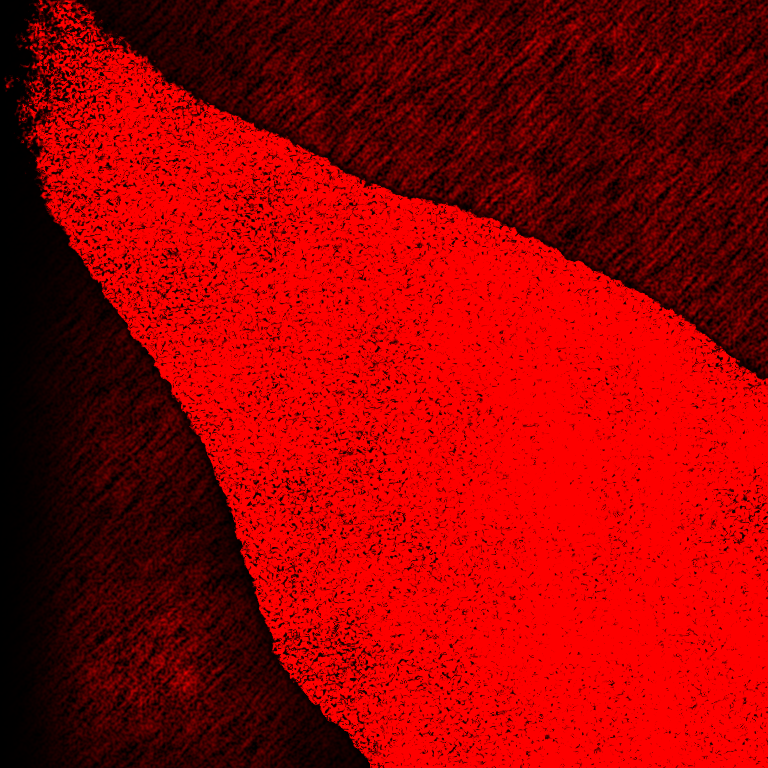
A WebGL 2 fragment shader for this background:

```glsl
#version 300 es
precision highp float;
// A vivid red, rough-edged wedge widening to the lower right over a dark ground.
// Two smooth curves bound the wedge; gradient noise frays its rim, speckles its
// surface and, stretched along a diagonal, brushes streaks into the ground.

uniform vec2 u_resolution;
out vec4 outColor;

const vec3 RED = vec3(0.995, 0.0, 0.0);
const float SPECK_SCALE = 235.0;
const float STREAK_ANGLE = 0.80;
const vec2 STREAK_SCALE = vec2(26.0, 185.0);
const float RIM_ROUGHNESS = 0.008;
const float TIP_FRAY = 0.05;
const float GROUND_LEVEL = 0.03;
const float HAZE_LEVEL = 0.27;

// Evenly spaced heights of the upper rim and offsets of the left rim
const float UPPER_RIM[9] = float[9](1.05, 0.971, 0.874, 0.818, 0.753, 0.72, 0.661, 0.596, 0.505);
const float LEFT_RIM[9] = float[9](0.484, 0.374, 0.326, 0.284, 0.219, 0.132, 0.058, 0.042, 0.066);

vec2 gradientAt(vec2 cell) {
    vec3 h = fract(vec3(cell.xyx) * vec3(0.1031, 0.103, 0.0973));
    h += dot(h, h.yzx + 33.33);
    float angle = 6.2832 * fract((h.x + h.y) * h.z);
    return vec2(cos(angle), sin(angle));
}

float gradientNoise(vec2 p) {
    vec2 i = floor(p), f = fract(p);
    vec2 u = f * f * f * (f * (f * 6.0 - 15.0) + 10.0);
    vec2 e = vec2(1.0, 0.0);
    float a = dot(gradientAt(i), f);
    float b = dot(gradientAt(i + e.xy), f - e.xy);
    float c = dot(gradientAt(i + e.yx), f - e.yx);
    float d = dot(gradientAt(i + e.xx), f - e.xx);
    return 1.4 * mix(mix(a, b, u.x), mix(c, d, u.x), u.y);
}

// Octaves are turned so that their lattices never line up
float fbm(vec2 p) {
    const mat2 TURN = mat2(1.6, 1.2, -1.2, 1.6);
    float sum = 0.0, amp = 0.6;
    for (int i = 0; i < 4; i++) {
        sum += amp * gradientNoise(p);
        p = TURN * p + 17.3;
        amp *= 0.55;
    }
    return sum;
}

// Catmull-Rom curve through nine knots over 0..1
float curve(float knots[9], float t) {
    float s = clamp(t, 0.0, 0.9999) * 8.0;
    int i = int(s);
    float f = fract(s);
    float a = knots[max(i - 1, 0)], b = knots[i];
    float c = knots[i + 1], d = knots[min(i + 2, 8)];
    return b + 0.5 * f * (c - a + f * (2.0 * a - 5.0 * b + 4.0 * c - d
        + f * (3.0 * (b - c) + d - a)));
}

float glow(vec2 p, vec2 center, float radius) {
    vec2 q = (p - center) / radius;
    return exp(-dot(q, q));
}

// Approximate signed depth inside the wedge
float wedgeDepth(vec2 p) {
    float below = 0.86 * (curve(UPPER_RIM, p.x) - p.y);
    float right = 0.88 * (p.x - curve(LEFT_RIM, p.y));
    return min(below, right);
}

// Streaked, hazy dark ground
float groundShade(vec2 p, float depth) {
    float c = cos(STREAK_ANGLE), s = sin(STREAK_ANGLE);
    vec2 q = vec2(c * p.x + s * p.y, c * p.y - s * p.x);
    q.y += 0.004 * gradientNoise(p * 14.0);
    float streak = gradientNoise(q * STREAK_SCALE) + 0.5 * gradientNoise(q * STREAK_SCALE * 0.55);
    float grain = gradientNoise(q * SPECK_SCALE) + 0.5 * gradientNoise(q * SPECK_SCALE * 0.5);
    float level = GROUND_LEVEL + HAZE_LEVEL * smoothstep(0.02, 0.5, p.x) * smoothstep(0.3, 0.6, p.y);
    level += 0.24 * glow(p, vec2(0.19, 0.15), 0.13) + 0.15 * glow(p, vec2(0.17, 0.42), 0.15);
    level += 0.12 * glow(p, vec2(0.28, 0.06), 0.15);
    level *= 1.0 + 0.4 * fbm(p * 7.0);
    level *= mix(0.3, 1.0, smoothstep(0.0, 0.012, -depth));
    level *= smoothstep(-0.01, 0.13, p.x);
    return max(level * (1.0 + 0.85 * streak + 0.9 * grain), 0.0);
}

// Red surface broken by soft clustered specks and wandering hairlines
float wedgeShade(vec2 p, float depth) {
    float wear = 0.35 * fbm(p * 9.0 + 4.0) - 0.17 * smoothstep(0.4, 0.75, p.x);
    wear += 0.15 * glow(p, vec2(0.29, 0.68), 0.13) + 0.16 * glow(p, vec2(0.47, 0.37), 0.10);
    wear += 0.22 * glow(p, vec2(0.45, 0.10), 0.10) + 0.13 * glow(p, vec2(0.62, 0.10), 0.08);
    wear += 0.38 * glow(p, vec2(1.0, 0.35), 0.06) + 0.24 * glow(p, vec2(0.96, 0.53), 0.05);
    wear += 0.36 * glow(p, vec2(0.07, 0.90), 0.12) + 0.14 * (1.0 - smoothstep(0.0, 0.07, depth));
    mat2 turn = mat2(0.8, 0.6, -0.6, 0.8);
    vec2 q = turn * p;
    float fine = gradientNoise(q * SPECK_SCALE) + 0.5 * gradientNoise(p * SPECK_SCALE * 0.53 + 9.0);
    float speck = smoothstep(0.27, 1.0, fine + wear);
    float vein = abs(gradientNoise(q * 75.0 + 0.6 * gradientNoise(p * 150.0)));
    float broken = smoothstep(-0.1, 0.5, 0.7 * gradientNoise(p * 120.0 + 31.0) + wear + 0.06);
    float crack = (1.0 - smoothstep(0.0, 0.13, vein)) * broken;
    return 1.0 - 0.92 * (1.0 - (1.0 - speck) * (1.0 - 0.85 * crack));
}

void main() {
    vec2 p = gl_FragCoord.xy / u_resolution;
    float pixel = 1.0 / min(u_resolution.x, u_resolution.y);
    float tip = glow(p, vec2(0.04, 0.91), 0.14);
    float depth = wedgeDepth(p) + RIM_ROUGHNESS * fbm(p * 55.0);
    depth += TIP_FRAY * tip * (fbm(p * 32.0) + 0.5 * gradientNoise(p * 170.0));
    float softness = pixel + 0.016 * tip;
    float inside = smoothstep(-softness, softness, depth);
    float shade = mix(groundShade(p, depth), wedgeShade(p, depth), inside);
    outColor = vec4(RED * clamp(shade, 0.0, 1.0), 1.0);
}
```
